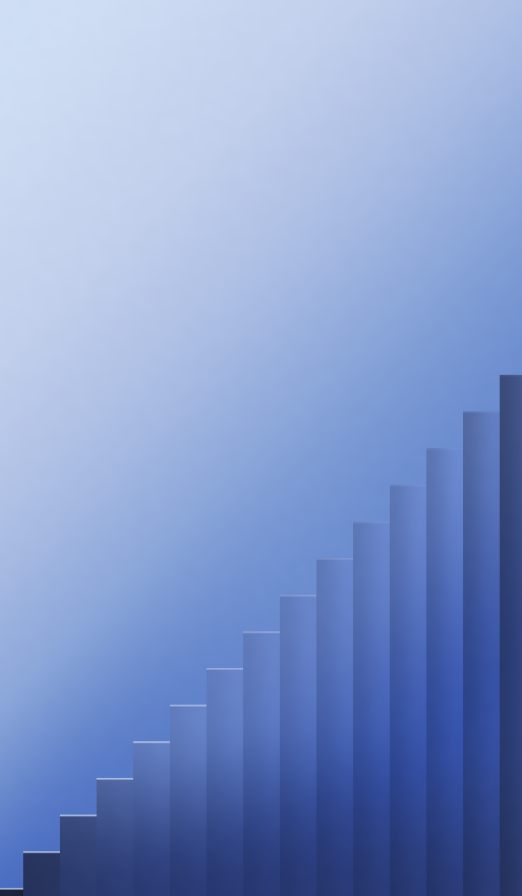
Reproduce this background procedurally as a Shadertoy shader.

```glsl
// Ascending staircase of blue columns under a pale diagonal sky gradient.

// Layout, in fractions of the canvas
const int   BAR_COUNT    = 15;
const float BAR_WIDTH    = 0.0702;
const float FIRST_EDGE   = -0.0256;  // left edge of the lowest column
const float FIRST_TOP    = 0.0091;   // height of the lowest column
const float STEP_RISE    = 0.0409;
const float RIM_HEIGHT   = 0.0022;
const float GRAIN_AMOUNT = 0.006;

// Sky, from the far corner down to the stairs
const vec3 SKY_PALE  = vec3(0.81, 0.87, 0.955);
const vec3 SKY_LIGHT = vec3(0.77, 0.82, 0.93);
const vec3 SKY_SOFT  = vec3(0.68, 0.75, 0.895);
const vec3 SKY_BLUE  = vec3(0.53, 0.64, 0.845);
const vec3 SKY_RIGHT = vec3(0.42, 0.55, 0.81);
const vec3 SKY_LEFT  = vec3(0.27, 0.41, 0.75);

// Columns
const vec3 FACE_TOP  = vec3(0.40, 0.51, 0.77);
const vec3 FACE_BODY = vec3(0.20, 0.31, 0.64);
const vec3 FACE_BASE = vec3(0.15, 0.21, 0.43);
const vec3 FACE_DIM  = vec3(0.17, 0.22, 0.39);
const vec3 RIM       = vec3(0.72, 0.79, 0.92);

vec2 hashGradient(vec2 cell) {
    float angle = 6.2832 * fract(sin(dot(cell, vec2(127.1, 311.7))) * 4375.85);
    return vec2(cos(angle), sin(angle));
}

float gradientNoise(vec2 p) {
    vec2 cell = floor(p), f = fract(p);
    vec2 w = f * f * f * (f * (f * 6.0 - 15.0) + 10.0);
    float a = dot(hashGradient(cell), f);
    float b = dot(hashGradient(cell + vec2(1, 0)), f - vec2(1, 0));
    float c = dot(hashGradient(cell + vec2(0, 1)), f - vec2(0, 1));
    float d = dot(hashGradient(cell + vec2(1, 1)), f - vec2(1, 1));
    return mix(mix(a, b, w.x), mix(c, d, w.x), w.y);
}

// Colour by distance above the diagonal of the stairs
vec3 skyColor(vec2 uv) {
    float rise = (uv.y - 0.025 - 0.583 * uv.x) / 0.975;
    vec3 low = mix(SKY_LEFT, SKY_RIGHT, smoothstep(-0.1, 0.65, uv.x));
    vec3 color = mix(low, SKY_BLUE, smoothstep(-0.06, 0.22, rise));
    color = mix(color, SKY_SOFT, smoothstep(0.12, 0.44, rise));
    color = mix(color, SKY_LIGHT, smoothstep(0.36, 0.66, rise));
    return mix(color, SKY_PALE, smoothstep(0.60, 0.95, rise));
}

// Front of one column: across runs 0..1 left to right, depth is below its top
vec3 faceColor(float index, float across, float depth, float y) {
    float rightward = index / float(BAR_COUNT - 1);
    vec3 color = mix(FACE_TOP, FACE_BODY, smoothstep(-0.02, 0.34, depth));
    color = mix(color, FACE_BASE, 0.9 * smoothstep(0.20, -0.01, y));

    // The first and last columns fall into shade
    float dim = smoothstep(4.0, 0.0, index) * 0.9 + smoothstep(12.5, 14.0, index) * 0.6;
    color = mix(color, FACE_DIM, dim);
    color *= 1.0 - 0.4 * smoothstep(1.5, 0.0, index);

    // Soft fold along the left side, stronger to the right
    float fold = mix(0.04, 0.20, rightward * rightward);
    color *= 1.0 + fold * (smoothstep(0.0, 0.9, across) - 0.6);

    // Bright rim on the top edge, fading to the right
    float rim = 1.0 - smoothstep(RIM_HEIGHT * 0.4, RIM_HEIGHT * 1.4, depth);
    return mix(color, RIM, rim * mix(0.85, 0.08, smoothstep(0.15, 0.85, rightward)));
}

void mainImage(out vec4 fragColor, in vec2 fragCoord) {
    vec2 uv = fragCoord / iResolution.xy;
    vec2 soft = 0.6 / iResolution.xy;
    vec3 color = skyColor(uv);

    // Paint the columns left to right, each covering the one before
    for (int i = 0; i < BAR_COUNT; i++) {
        float index = float(i);
        float left = FIRST_EDGE + BAR_WIDTH * index;
        float top = FIRST_TOP + STEP_RISE * index;
        float across = (uv.x - left) / BAR_WIDTH;
        float inside = smoothstep(-soft.x, soft.x, uv.x - left)
                     * (1.0 - smoothstep(-soft.y, soft.y, uv.y - top));
        // Close the right side so taller sky stays clear of lower columns
        inside *= 1.0 - smoothstep(-soft.x, soft.x, uv.x - left - BAR_WIDTH - soft.x);
        color = mix(color, faceColor(index, across, top - uv.y, uv.y), inside);
    }

    // Faint mottling
    color += GRAIN_AMOUNT * gradientNoise(uv * vec2(35.0, 60.0));
    fragColor = vec4(clamp(color, 0.0, 1.0), 1.0);
}
```
